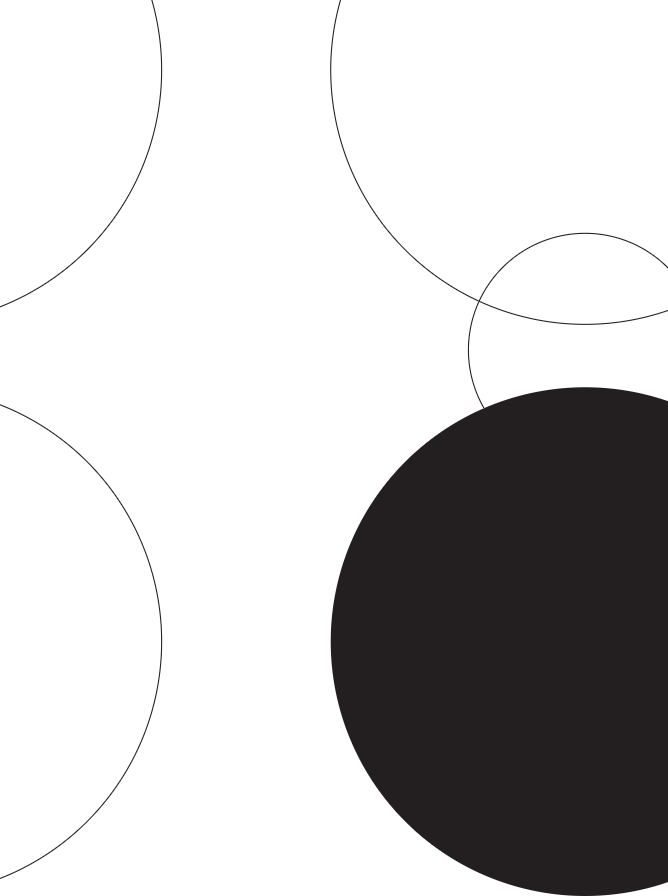
Give the GLSL for this background, as a Shadertoy shader.

```glsl
// Minimal composition: hairline circles on a two-by-two grid over white,
// with one grid cell filled as a dark disc and a small ring tucked behind it.
// Each shape is a circle distance turned into pixel coverage.

#define PAPER vec3(1.0)
#define INK vec3(0.137, 0.122, 0.125)
#define GRID_ORIGIN vec2(-0.1035, 0.2839)
#define GRID_STEP vec2(0.7565, 0.6380)
#define BIG_RADIUS 0.2839
#define SMALL_CENTER vec2(0.6530, 0.6094)
#define SMALL_RADIUS 0.1302
#define LINE_WIDTH 0.0012

float circleDistance(vec2 p, vec2 center, float radius) {
    return length(p - center) - radius;
}

// Fraction of a pixel lying inside the zero contour
float coverage(float dist, float pixel) {
    return clamp(0.5 - dist / pixel, 0.0, 1.0);
}

// Difference of two discs keeps lines thinner than a pixel correctly weighted
float hairline(float dist, float pixel) {
    return coverage(dist - 0.5 * LINE_WIDTH, pixel)
         - coverage(dist + 0.5 * LINE_WIDTH, pixel);
}

void mainImage(out vec4 fragColor, in vec2 fragCoord) {
    // One unit is the canvas height
    vec2 p = fragCoord / iResolution.y;
    float pixel = 1.0 / iResolution.y;

    // Small ring
    float ink = hairline(circleDistance(p, SMALL_CENTER, SMALL_RADIUS), pixel);

    // Large circles: the lower right one is solid, the rest are outlines
    for (int row = 0; row < 2; row++) {
        for (int column = 0; column < 2; column++) {
            vec2 center = GRID_ORIGIN + vec2(column, row) * GRID_STEP;
            float dist = circleDistance(p, center, BIG_RADIUS);
            bool solid = column == 1 && row == 0;
            float shape = solid ? coverage(dist, pixel) : hairline(dist, pixel);
            ink = max(ink, shape);
        }
    }

    fragColor = vec4(mix(PAPER, INK, ink), 1.0);
}
```
